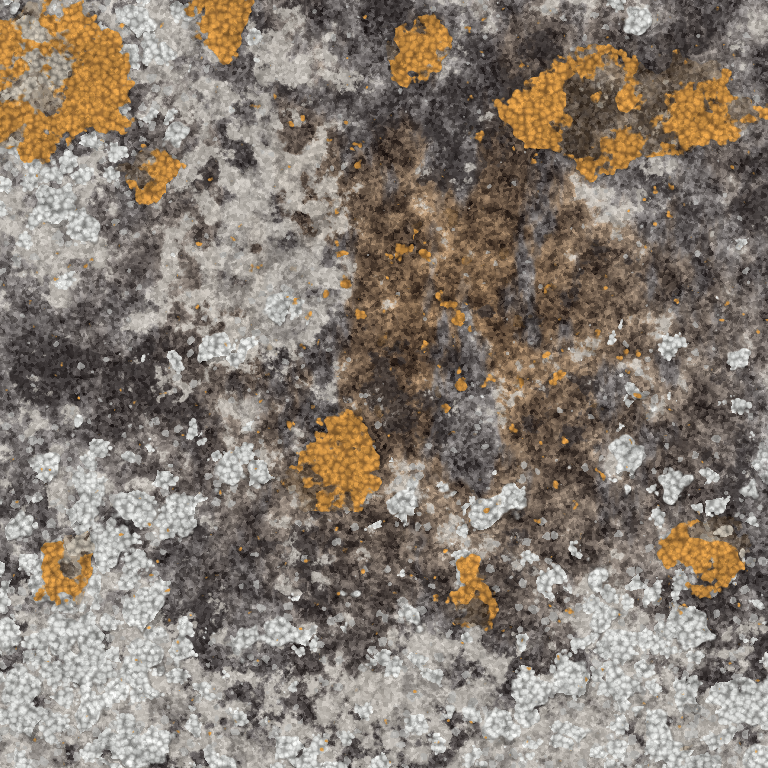
Write a WebGL 1 fragment shader that draws this texture.

```glsl
precision highp float;
// Weathered stone wall overgrown with pale grey rosettes and orange lichen.
// One cellular noise gives everything: its blended value layers into cloudy
// stains and crusts, its nearest distance makes granules and round colonies.
uniform vec2 u_resolution;

vec2 hash(vec2 c) {
  vec3 q = fract(c.xyx * vec3(.1031, .1030, .0973));
  q += dot(q, q.yzx + 33.33);
  return fract((q.xx + q.yz) * q.zy);
}

// x: distance to nearest point, y: its random value, z: smooth blend of values
vec3 cells(vec2 p) {
  vec2 base = floor(p), local = fract(p);
  float nearest = 9., id = 0., sum = 0., weights = 0.;
  for (int j = -1; j <= 1; j++) {
    for (int i = -1; i <= 1; i++) {
      vec2 o = vec2(float(i), float(j));
      float d = length(o + hash(base + o) - local);
      float value = hash(base + o + 57.).x;
      float w = exp(-6. * d * d);
      sum += w * value;
      weights += w;
      if (d < nearest) { nearest = d; id = value; }
    }
  }
  return vec3(nearest, id, sum / weights);
}

// Layered blend, centred on 0.5
float cloud(vec2 p) {
  float sum = 0., amp = .44;
  for (int i = 0; i < 5; i++) {
    sum += amp * cells(p).z;
    p = mat2(1.6, 1.2, -1.2, 1.6) * p + 7.3;
    amp *= .61;
  }
  return sum;
}

// Round colonies with crumbly rims; density is the share of occupied cells
float colonies(vec2 p, float density, float crumble) {
  vec3 c = cells(p);
  float radius = .72 * smoothstep(1. - density, 1.3 - density, c.y);
  return smoothstep(0., .1, radius - c.x - .34 * crumble);
}

void main() {
  vec2 p = gl_FragCoord.xy / u_resolution.y;
  vec3 granule = cells(p * 135.);
  vec3 grit = cells(p * 240. + 11.);
  float lump = cells(p * 50. + 5.).x;
  float broad = cloud(p * 3.2 + 4.);
  float mottle = cloud(p * 17. + 20.);
  float speckle = cloud(p * 48. + 33.);
  vec2 warp = vec2(cloud(p * 8. + 40.), cloud(p * 8. + 71.)) - .5;
  vec2 w = p + .14 * warp;
  float low = 1. - smoothstep(.3, .62, p.y);
  float right = smoothstep(.5, 1., p.x);

  // Bare stone with fine grit
  float tone = .28 * broad + .4 * mottle + .32 * speckle + .03 * right;
  vec3 col = mix(vec3(.26, .24, .24), vec3(.60, .58, .57), smoothstep(.35, .66, tone));
  col += .17 * (granule.y - .5) + .21 * (grit.y - .5);

  // Brown stain seeping down the middle
  vec2 toStain = (p - vec2(.6, .6)) * vec2(3.4, 3.);
  float stain = exp(-dot(toStain, toStain));
  float seep = stain * smoothstep(.42, .6, cloud(vec2(p.x * 14., p.y * 6.) + 90.));
  col = mix(col, col * vec3(1.17, .92, .62), .75 * seep);

  // Soot and small dark pits
  float pits = smoothstep(.61, .67, .7 * cloud(p * 11. + 130.) + .3 * speckle);
  col = mix(col, vec3(.20, .18, .18) + .14 * (grit.y - .5), .75 * pits);

  // Thin pale crust: a broken band at the foot and a worn patch above
  vec2 toPatch = (w - vec2(.36, .69)) * vec2(10., 6.);
  float foot = 1. - smoothstep(.12, .29, p.y + .5 * warp.x);
  float cover = .3 * mottle + .35 * broad + .35 * speckle;
  cover += .10 * foot + .14 * exp(-dot(toPatch, toPatch));
  float crust = smoothstep(.555, .61, cover);
  vec3 crustColor = mix(vec3(.56, .54, .52), vec3(.76, .74, .71), smoothstep(.36, .62, speckle));
  crustColor += .15 * (grit.y - .5) + .1 * (granule.y - .5);
  col = mix(col, crustColor, .85 * crust);

  // Pale crumbs, then small and large grey rosettes
  float density = clamp(1.5 * (broad - .47) + .26 * low + .18 * right, .06, .7);
  float crumbs = colonies(p * 80. + 3., .16 + .4 * density, granule.x);
  col = mix(col, vec3(.70, .70, .69) + .16 * (grit.y - .5), .75 * crumbs);
  vec2 q = p + .06 * warp;
  vec2 shadow = vec2(-.003, .004);
  float shade = colonies((q + shadow) * 20., density, lump);
  float rosette = max(colonies(q * 20., density, lump),
                      colonies(q * 40. + 9., density, granule.x));
  vec3 pale = mix(vec3(.85, .855, .845), vec3(.57, .57, .56), smoothstep(.2, .85, granule.x));
  pale += .16 * (grit.y - .5) + .25 * (speckle - .5);
  col = mix(col * (1. - .25 * shade), pale, rosette);

  // Orange lichen: two broad mats, scattered cushions, flecks on the stain
  vec3 cushion = cells(w * 5. + 2.);
  vec3 fleck = cells(q * 42. + 60.);
  float size = .078 - length((w - vec2(.82, .87)) * vec2(.42, 1.));
  size = max(size, .085 - length((w - vec2(.05, .89)) * vec2(.8, .9)));
  size = max(size, .2 * (.25 * smoothstep(.66, .9, cushion.y) - cushion.x));
  size = max(size, (.5 * smoothstep(.72, 1., fleck.y) * stain - fleck.x) / 42.);
  size -= .014 * (lump - .35) + .006 * (granule.x - .4);
  float gaps = smoothstep(.57, .63, cloud(p * 16. + 160.));
  float orange = smoothstep(0., .004, size) * (1. - .85 * gaps);
  float rim = smoothstep(-.006, 0., size);
  vec3 gold = mix(vec3(.80, .57, .27), vec3(.54, .38, .19), smoothstep(.2, .85, granule.x));
  gold *= .8 + .4 * speckle + .24 * (grit.y - .5);
  col = mix(col * (1. - .15 * rim), gold, orange);

  gl_FragColor = vec4(clamp(col, 0., 1.), 1.);
}
```
